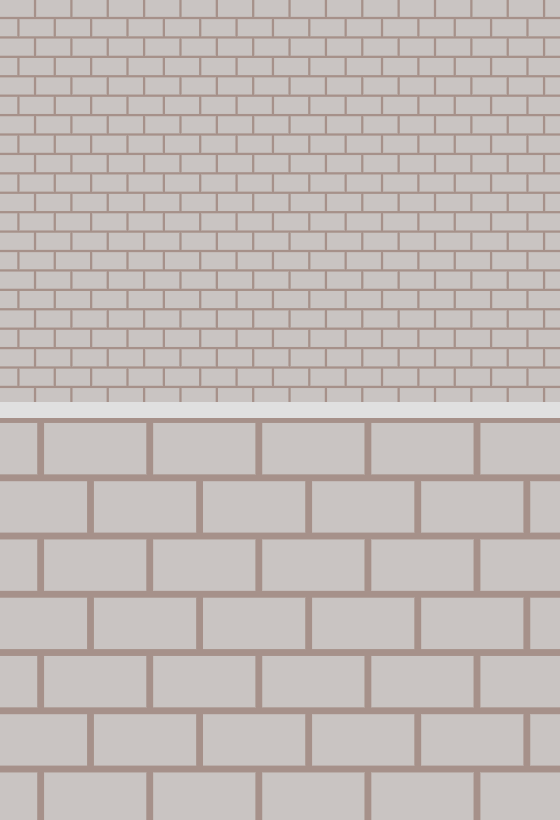
Top, the full canvas; bottom, a detail of the centre.
Reproduce this pattern procedurally as a WebGL 2 fragment shader.

```glsl
#version 300 es
precision highp float;
// Pale brick wall in running bond, with thin flat mortar joints.
// Each point is placed in a brick grid whose odd courses are shifted sideways;
// the distance to the nearest joint line then selects mortar or brick.

uniform vec2 u_resolution;
out vec4 fragColor;

// Lengths are fractions of the canvas height.
const vec2 BRICK_PITCH = vec2(0.09045, 0.0483);  // brick plus one joint
const vec2 GRID_ORIGIN = vec2(0.0458, 0.0375);   // a joint crossing, lower left
const float JOINT_WIDTH = 0.0057;
const float COURSE_SHIFT = 0.457;                // in bricks, on odd courses
const vec3 BRICK_COLOR = vec3(0.79, 0.77, 0.76);
const vec3 MORTAR_COLOR = vec3(0.65, 0.57, 0.54);

// Distance to the nearest joint centre line on each axis.
vec2 jointDistance(vec2 point) {
    vec2 cell = (point - GRID_ORIGIN) / BRICK_PITCH;
    float course = floor(cell.y);
    cell.x -= COURSE_SHIFT * mod(course, 2.0);
    return abs(fract(cell + 0.5) - 0.5) * BRICK_PITCH;
}

void main() {
    vec2 point = gl_FragCoord.xy / u_resolution.y;
    float pixel = 1.0 / u_resolution.y;

    // Joint coverage, smoothed over one pixel
    vec2 edge = 0.5 * JOINT_WIDTH - jointDistance(point);
    vec2 coverage = clamp(edge / pixel + 0.5, 0.0, 1.0);
    float mortar = max(coverage.x, coverage.y);

    fragColor = vec4(mix(BRICK_COLOR, MORTAR_COLOR, mortar), 1.0);
}
```
